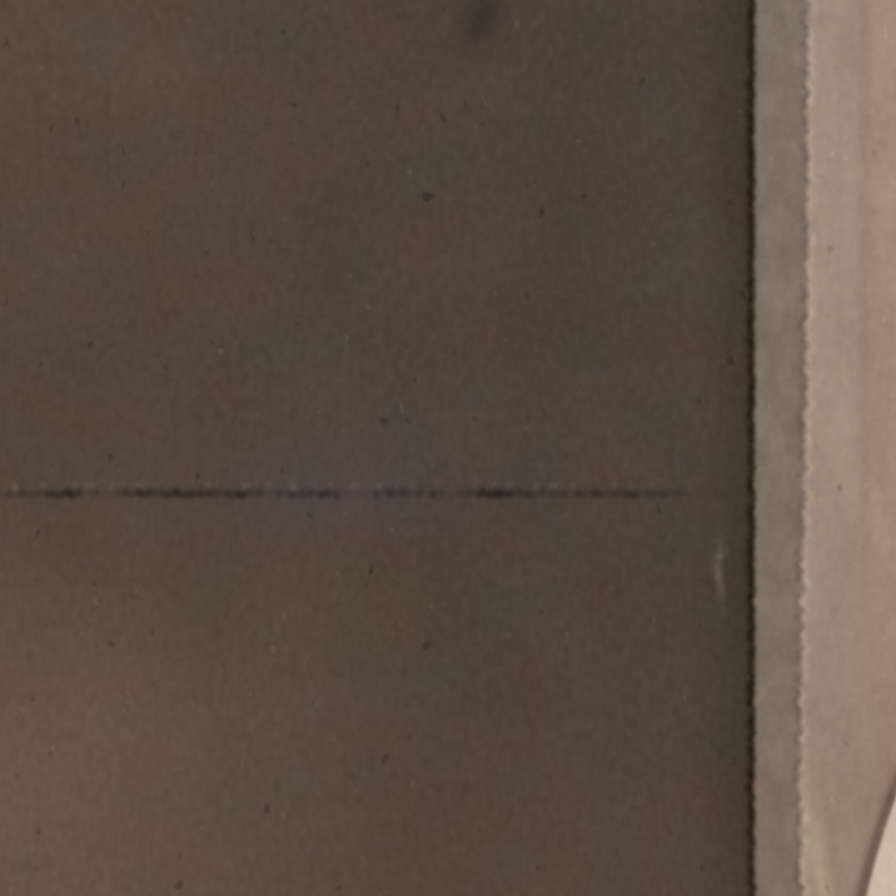
This texture is drawn by a three.js fragment shader. Its source:

```glsl
// Weathered brown concrete wall with a broken horizontal seam, beside a paler vertical pilaster.
varying vec2 vUv;

vec2 hashGradient(vec2 cell) {
  vec2 k = vec2(dot(cell, vec2(127.1, 311.7)), dot(cell, vec2(269.5, 183.3)));
  return 2.0 * fract(sin(k) * 43758.55) - 1.0;
}

float gradientNoise(vec2 p) {
  vec2 i = floor(p);
  vec2 f = fract(p);
  vec2 u = f * f * f * (f * (f * 6.0 - 15.0) + 10.0);
  float a = dot(hashGradient(i), f);
  float b = dot(hashGradient(i + vec2(1.0, 0.0)), f - vec2(1.0, 0.0));
  float c = dot(hashGradient(i + vec2(0.0, 1.0)), f - vec2(0.0, 1.0));
  float d = dot(hashGradient(i + vec2(1.0, 1.0)), f - vec2(1.0, 1.0));
  return mix(mix(a, b, u.x), mix(c, d, u.x), u.y);
}

float fbm(vec2 p) {
  float sum = 0.0;
  float amplitude = 0.5;
  for (int i = 0; i < 4; i++) {
    sum += amplitude * gradientNoise(p);
    p = p * 2.03 + 17.3;
    amplitude *= 0.5;
  }
  return sum;
}

// Soft bump of height 1 around a centre
float glow(vec2 p, vec2 center, vec2 radius) {
  vec2 d = (p - center) / radius;
  return exp(-dot(d, d));
}

float band(float x, float width) {
  return exp(-x * x / (width * width));
}

// Sparse pits or flecks where the noise peaks
float specks(vec2 p, vec2 scale, float threshold) {
  return smoothstep(threshold, threshold + 0.25, gradientNoise(p * scale));
}

vec3 wallColor(vec2 p) {
  vec3 color = vec3(0.306, 0.259, 0.223);
  color += vec3(0.105, 0.077, 0.06) * glow(p, vec2(0.0, 0.1), vec2(0.32, 0.28));
  color += vec3(0.04, 0.027, 0.02) * glow(p, vec2(0.0, 1.0), vec2(0.34, 0.4));
  color += vec3(0.025, 0.013, 0.01) * glow(p, vec2(0.6, 0.0), vec2(0.3, 0.15));
  color += vec3(0.0, 0.002, 0.022) * glow(p, vec2(0.38, 0.45), vec2(0.13, 0.06));
  color += vec3(0.018, 0.01, -0.012) * glow(p, vec2(0.37, 0.33), vec2(0.09, 0.05));
  vec2 smudge = vec2(p.x - 0.3 * (p.y - 0.975), p.y);
  color -= vec3(0.065, 0.06, 0.045) * glow(smudge, vec2(0.535, 0.98), vec2(0.022, 0.035));

  // Blotches and mild hue drift
  color += 0.035 * fbm(p * 7.0);
  color += vec3(0.016, -0.004, -0.004) * gradientNoise(p * 14.0 + 4.0);

  // Ragged seam made of short dark dashes, fading before the corner
  float wobble = 0.004 * gradientNoise(vec2(p.x * 90.0, 2.3));
  float dashes = gradientNoise(vec2(p.x * 24.0, 8.7)) + 0.8 * gradientNoise(vec2(p.x * 110.0, 3.4));
  float broken = clamp(0.6 + 1.1 * dashes, 0.12, 1.25);
  float reach = 1.0 - smoothstep(0.72, 0.785, p.x);
  float seam = p.y - 0.449 - wobble;
  float faint = mix(1.0, 0.65, smoothstep(0.56, 0.64, p.x));
  color -= vec3(0.115, 0.1, 0.085) * band(seam, 0.0052) * broken * reach * faint;
  color += 0.05 * band(seam - 0.009, 0.004) * reach * smoothstep(0.0, 0.4, gradientNoise(vec2(p.x * 75.0, 6.2)));

  // Shade near the corner and a pale ragged scrape
  color -= vec3(0.04, 0.032, 0.038) * smoothstep(0.77, 0.835, p.x);
  float scrape = p.x - 0.804 - 0.009 * gradientNoise(vec2(p.y * 45.0, 1.4));
  float chipped = 0.7 + 0.9 * gradientNoise(p * vec2(60.0, 85.0));
  color += 0.14 * band(scrape, 0.0055) * band(p.y - 0.363, 0.034) * chipped;

  // Small dark pits, denser toward the left
  color -= vec3(0.075, 0.07, 0.06) * specks(p, vec2(62.0, 48.0), 0.36) * mix(1.0, 0.5, p.x);
  return color;
}

vec3 sideColor(vec2 p) {
  return vec3(0.492, 0.43, 0.375) + 0.09 * fbm(p * vec2(34.0, 20.0))
    + 0.02 * p.y * vec3(0.0, 0.4, 1.0);
}

vec3 frontColor(vec2 p) {
  vec3 color = mix(vec3(0.575, 0.5, 0.435), vec3(0.625, 0.542, 0.482), smoothstep(0.0, 0.6, p.y));
  color += vec3(0.012, -0.01, -0.008) * smoothstep(0.94, 0.99, p.x);
  color -= 0.03 * band(p.x - 0.965, 0.009) * smoothstep(0.25, 0.6, p.y);
  color -= 0.08 * specks(p, vec2(60.0, 45.0), 0.38);
  return color + 0.08 * fbm(p * vec2(26.0, 12.0));
}

void main() {
  vec2 p = vUv;
  float rough = 0.006 * gradientNoise(vec2(p.y * 62.0, 5.1)) + 0.004 * gradientNoise(vec2(p.y * 125.0, 9.6));
  float corner = p.x - 0.841 - rough * 0.45;
  float ridge = p.x - mix(0.894, 0.902, smoothstep(0.15, 0.75, p.y)) - rough;

  vec3 color = mix(wallColor(p), sideColor(p), smoothstep(-0.003, 0.006, corner));
  color = mix(color, frontColor(p), smoothstep(-0.005, 0.005, ridge));

  // Dark joint, chipped bright ridge and the worn facet at its foot
  float jointWear = 0.8 + 0.7 * gradientNoise(vec2(p.y * 80.0, 4.2));
  color -= vec3(0.125, 0.11, 0.1) * band(corner + 0.003, 0.0048) * jointWear;
  float chips = gradientNoise(p * vec2(50.0, 75.0));
  color += 0.07 * band(ridge - 0.003, 0.005) * (0.6 + 1.4 * chips);
  color -= 0.05 * band(ridge + 0.005, 0.004) * clamp(0.5 + 2.0 * chips, 0.0, 1.0);
  float foot = 1.0 - smoothstep(0.0, 0.22, p.y);
  float facet = p.x - 0.931 + 0.16 * p.y;
  color += vec3(0.08, 0.07, 0.055) * band(facet + 0.012, 0.011) * foot;

  // Pale wedge in the lower right with a shaded border
  float wedge = p.x - 0.966 - 0.23 * p.y - 0.6 * p.y * p.y;
  color -= vec3(0.15, 0.135, 0.12) * band(wedge + 0.005, 0.007) * (1.0 - smoothstep(0.1, 0.2, p.y));
  color = mix(color, vec3(0.79, 0.715, 0.645), smoothstep(-0.002, 0.005, wedge));

  // Soft grain and pale flecks
  color += 0.026 * gradientNoise(p * vec2(105.0, 70.0)) + 0.014 * gradientNoise(p * 180.0);
  color += 0.04 * specks(p + 3.7, vec2(85.0, 60.0), 0.36);
  gl_FragColor = vec4(clamp(color, 0.0, 1.0), 1.0);
}
```
